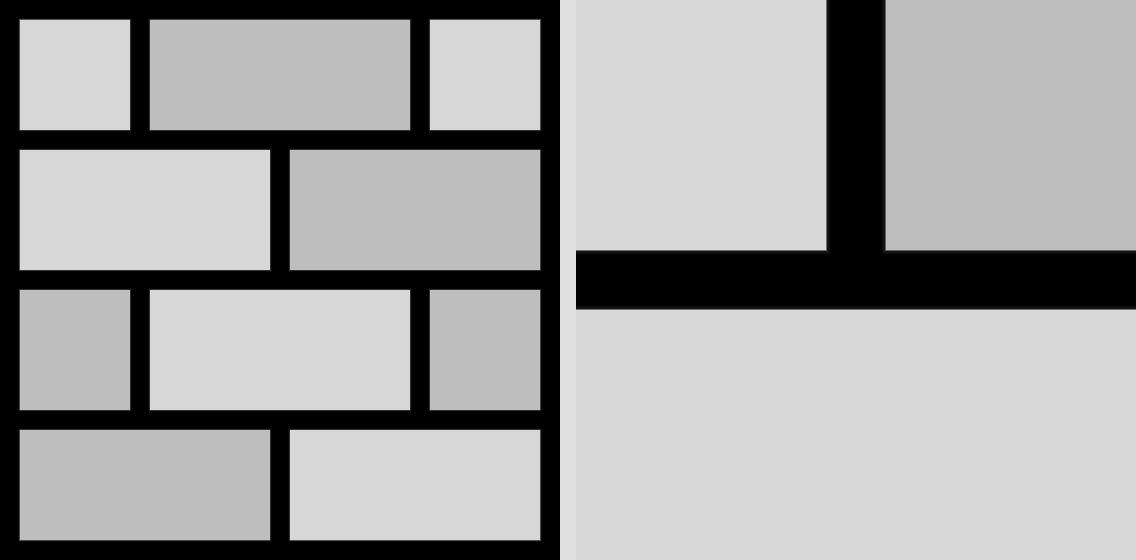
Left, the full canvas; right, a detail of the centre.
Write a Shadertoy shader that draws this pattern.

```glsl
// Antialiased step: 0 outside the edge, 1 inside
float coverage(float dist, float pixel) {
    return clamp(dist / pixel + 0.5, 0.0, 1.0);
}

// Distance to the nearest whole number
float toInteger(float x) {
    return abs(fract(x + 0.5) - 0.5);
}

void mainImage(out vec4 fragColor, in vec2 fragCoord) {
    vec2 p = fragCoord / iResolution.xy;
    float pixel = 1.0 / min(iResolution.x, iResolution.y);

    // Four courses of two bricks, every other one shifted by half a brick
    float row = floor(p.y * 4.0);
    float column = p.x * 2.0 + 0.5 * mod(row, 2.0);

    // Signed distance into the brick face, from joints and outer frame
    float joint = min(toInteger(column) / 2.0, toInteger(p.y * 4.0) / 4.0) - 9.0 / 512.0;
    vec2 border = min(p, 1.0 - p) - 18.0 / 512.0;
    float face = min(joint, min(border.x, border.y));

    // Two greys alternate along a course and swap every second course
    float light = mod(floor(column) + floor(row / 2.0), 2.0);
    float brick = mix(0.745, 0.843, light);

    // Black mortar with a faint rim around each brick
    float mortar = 0.07 * coverage(face + 1.0 / 512.0, pixel);
    fragColor = vec4(vec3(mix(mortar, brick, coverage(face, pixel))), 1.0);
}
```
